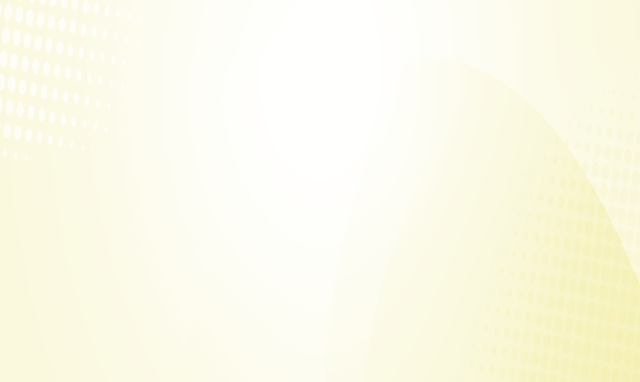
Write a Shadertoy shader that draws this background.

```glsl
// Pale cream backdrop: a white glow, sweeping translucent curves and two halftone corners.

// Coverage of the region where d > 0, with an edge about one pixel wide
float cover(float d) {
    float px = 1.0 / iResolution.y;
    return smoothstep(-px, px, d);
}

// Slanted grid of oval dots; radius is a fraction of the grid pitch
float halftone(vec2 uv, vec2 origin, vec2 pitch, float slope, float radius) {
    vec2 q = uv - origin;
    q.y += slope * q.x;
    q.x -= 0.06 * q.y;
    vec2 cell = fract(q / pitch + 0.5) - 0.5;
    float soft = 0.7 / (pitch.x * iResolution.x);
    float spot = 1.0 - smoothstep(radius - soft, radius + soft, length(cell));
    return spot * smoothstep(0.0, 0.16, radius);
}

void mainImage(out vec4 fragColor, in vec2 fragCoord) {
    vec2 uv = fragCoord / iResolution.xy;
    float x = uv.x, y = uv.y;

    // Tall white glow, deepening towards the sides
    float glowDist = length((uv - vec2(0.5, 0.82)) * vec2(1.0, 0.33));
    float tone = 0.02 + 0.42 * smoothstep(0.04, 0.56, glowDist);

    // Faint veils on the left
    float upperEdge = 0.463 - 0.39 * (1.0 - y);
    tone += 0.025 * cover(upperEdge - x) * smoothstep(0.72, 0.95, y)
          * smoothstep(0.15, 0.4, x);
    float lowerEdge = 0.28 + 0.09 * y + 0.25 * y * y;
    tone += 0.025 * cover(x - lowerEdge) * (1.0 - smoothstep(0.1, 0.42, y))
          * (1.0 - smoothstep(0.3, 0.5, x));

    // Large hill with a curved left flank and a steep right slope
    float dx2 = (x - 0.67) * (x - 0.67);
    float crest = 0.848 - dx2 * (4.6 + 8.0 * dx2);
    float flank = 0.508 + 0.02 * y + 0.155 * y * y;
    float hill = cover(crest - y) * cover(x - flank);
    float flankFade = 1.0 - 0.85 * smoothstep(0.3, 0.8, y) * (1.0 - smoothstep(0.58, 0.74, x));
    tone += hill * (0.07 * flankFade + 0.32 * smoothstep(0.58, 1.05, x) * (1.0 - 0.65 * y));

    // Inner fold of the hill
    float fold = 0.569 + 0.06 * y + 0.2 * y * y;
    tone += 0.08 * hill * cover(x - fold) * (1.0 - smoothstep(0.2, 0.85, y));

    // Light dots in the upper left, shrinking away from the corner
    float leftSize = 0.37 * (1.0 - smoothstep(0.02, 0.36, x + 0.2 * (1.0 - y)))
                   * smoothstep(0.53, 0.66, y);
    tone *= 1.0 - 0.7 * halftone(uv, vec2(0.013, 0.967), vec2(0.0168, 0.062), 0.38, leftSize);

    // Deeper dots on the right, growing towards the lower corner
    float reach = x - 0.66 - 0.2 * y;
    float rightSize = 0.42 * smoothstep(-0.03, 0.2, reach) * (1.0 - smoothstep(0.5, 0.95, y));
    float rightDots = halftone(uv, vec2(0.987, 0.43), vec2(0.0158, 0.053), 0.36, rightSize);
    tone += (0.13 * rightDots - 0.03) * smoothstep(0.0, 0.1, rightSize);

    fragColor = vec4(vec3(1.0) - tone * vec3(0.042, 0.058, 0.3), 1.0);
}
```
